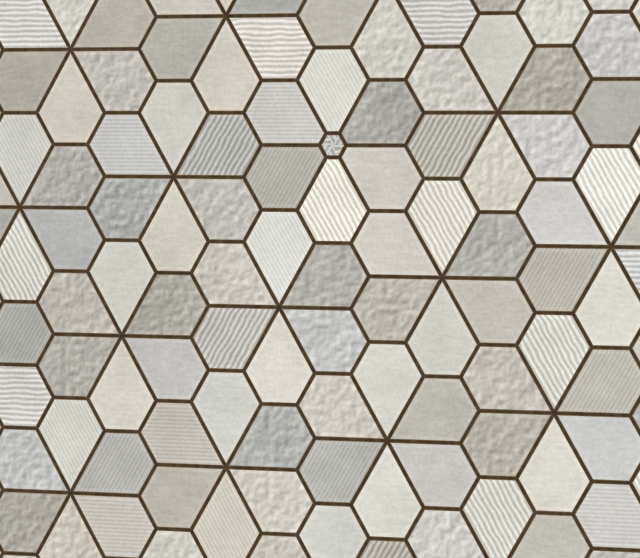
Give the GLSL for this pattern, as a WebGL 1 fragment shader.

```glsl
precision highp float;

uniform vec2 u_resolution;

// Layout, in units of canvas width
const vec2 FLOWER_ORIGIN = vec2(0.4362, 0.3919);
const float UNIT = 0.0556;         // length of a short tile edge
const float TILT = 0.07;           // perspective growth towards the right
const float SHEAR = 0.021;
const float STRETCH = 1.052;

// Sizes below are in units of a short tile edge
const float GROUT_HALF = 0.054;
const float MEDALLION_RADIUS = 0.37;
const vec2 MEDALLION_CELL = vec2(0.0, 1.0);
const float STRIPE_PERIOD = 0.165;
const float HATCH_PERIOD = 0.12;

const vec3 GROUT_CORE = vec3(0.28, 0.23, 0.165);
const vec3 GROUT_RIM = vec3(0.43, 0.365, 0.275);
const vec3 GREY = vec3(0.700, 0.690, 0.655);
const vec3 CREAM = vec3(0.825, 0.815, 0.770);
const vec3 PALE = vec3(0.775, 0.765, 0.742);

const float SIN60 = 0.8660254;
const float SECTOR = 1.0471976;
const float TAU = 6.2831853;

struct Tile {
  vec2 cell;    // flower index
  float petal;  // 0 to 5, or 6 for the centre hexagon
  vec2 uv;      // coordinates along the two spokes of the petal
  float edge;   // distance to the nearest tile edge
};

float hash(vec2 p) {
  vec3 q = fract(vec3(p.xyx) * 0.1031);
  q += dot(q, q.yzx + 33.33);
  return fract((q.x + q.y) * q.z);
}

float noise(vec2 p) {
  vec2 i = floor(p);
  vec2 f = p - i;
  f = f * f * (3.0 - 2.0 * f);
  return mix(mix(hash(i), hash(i + vec2(1.0, 0.0)), f.x),
             mix(hash(i + vec2(0.0, 1.0)), hash(i + 1.0), f.x), f.y);
}

// Embossed noise, lit from the upper left
float relief(vec2 p) {
  vec2 toLight = vec2(-0.3, 0.3);
  return noise(p - toLight) - noise(p + toLight);
}

vec2 toSkew(vec2 p) {
  float v = p.y / SIN60;
  return vec2(p.x - 0.5 * v, v);
}

// Flowers of six pentagons on the lattice (4, 1), (-1, 5)
Tile findTile(vec2 p) {
  vec2 s = toSkew(p);
  vec2 base = floor(vec2(5.0 * s.x + s.y, 4.0 * s.y - s.x) / 21.0);
  Tile best = Tile(base, 0.0, vec2(0.0), -100.0);
  for (int j = 0; j < 2; j++) {
    for (int i = 0; i < 2; i++) {
      vec2 cell = base + vec2(float(i), float(j));
      vec2 c = vec2(4.0 * cell.x - cell.y, cell.x + 5.0 * cell.y);
      vec2 q = p - vec2(c.x + 0.5 * c.y, c.y * SIN60);
      float petal = mod(floor(atan(q.y, q.x) / SECTOR), 6.0);
      float a = petal * SECTOR;
      q = vec2(cos(a) * q.x + sin(a) * q.y, cos(a) * q.y - sin(a) * q.x);
      vec2 uv = toSkew(q);
      vec2 side = min(uv, 2.0 - uv);
      float edge = SIN60 * min(min(side.x, side.y), 3.0 - uv.x - uv.y);
      if (edge > best.edge) best = Tile(cell, petal, uv, edge);
    }
  }
  // Small hexagon in the heart of one flower
  if (distance(best.cell, MEDALLION_CELL) < 0.5) {
    float rim = SIN60 * (best.uv.x + best.uv.y - MEDALLION_RADIUS);
    best.edge = rim < 0.0 ? -rim : min(best.edge, rim);
    if (rim < 0.0) best.petal = 6.0;
  }
  return best;
}

// Surface finish: ribbed, pebbled, hatched or linen
float finish(Tile t, vec2 p, float pick) {
  float fine = noise(p * 15.0) - 0.5;
  if (pick < 0.11) {
    float wobble = 0.35 * noise(p * vec2(3.0, 4.0));
    float rib = sin(TAU * (t.uv.x / STRIPE_PERIOD + wobble));
    return 0.085 * rib + 0.03 + 0.05 * fine;
  }
  if (pick < 0.42) return 0.12 * relief(p * 7.0) + 0.06 * relief(p * 13.0);
  if (pick < 0.62) return 0.028 * sin(TAU * t.uv.x / HATCH_PERIOD) + 0.04 * fine;
  return 0.035 * (noise(p * vec2(4.0, 17.0)) - 0.5) + 0.04 * fine;
}

void main() {
  vec2 p = gl_FragCoord.xy / u_resolution.x - FLOWER_ORIGIN;
  p /= 1.0 + TILT * p.x;
  p = vec2(p.x, (p.y + SHEAR * p.x) / STRETCH) / UNIT;
  float pixel = 1.0 / (u_resolution.x * UNIT);

  Tile t = findTile(p);
  vec2 id = t.cell * 7.0 + vec2(t.petal, 3.0 * t.petal) + 90.0;

  // Opposite petals share a tone, with a small shift per tile
  float tone = mod(t.petal, 3.0);
  vec3 color = tone < 0.5 ? GREY : (tone < 1.5 ? CREAM : PALE);
  color += 0.07 * (hash(id) - 0.5);
  color += vec3(0.012, 0.0, -0.018) * (hash(id + 17.3) - 0.5) * 2.0;
  color += finish(t, p, hash(id + 41.7));

  // Uneven light and faint cloudy staining
  color += 0.05 * (noise(p * 0.22 + 5.0) - 0.5) + 0.035 * (noise(p * 1.6) - 0.5);
  color += 0.0025 * p.x;

  // Thin bright bevel, then grout with a dark core
  color += 0.03 * (1.0 - smoothstep(0.0, 0.07, abs(t.edge - GROUT_HALF - 0.06)));
  vec3 grout = mix(GROUT_CORE, GROUT_RIM, smoothstep(0.015, GROUT_HALF, t.edge));
  grout += 0.07 * (noise(p * 9.0) - 0.5);
  float cover = smoothstep(GROUT_HALF - 0.7 * pixel, GROUT_HALF + 0.7 * pixel, t.edge);
  gl_FragColor = vec4(mix(grout, color, cover), 1.0);
}
```
